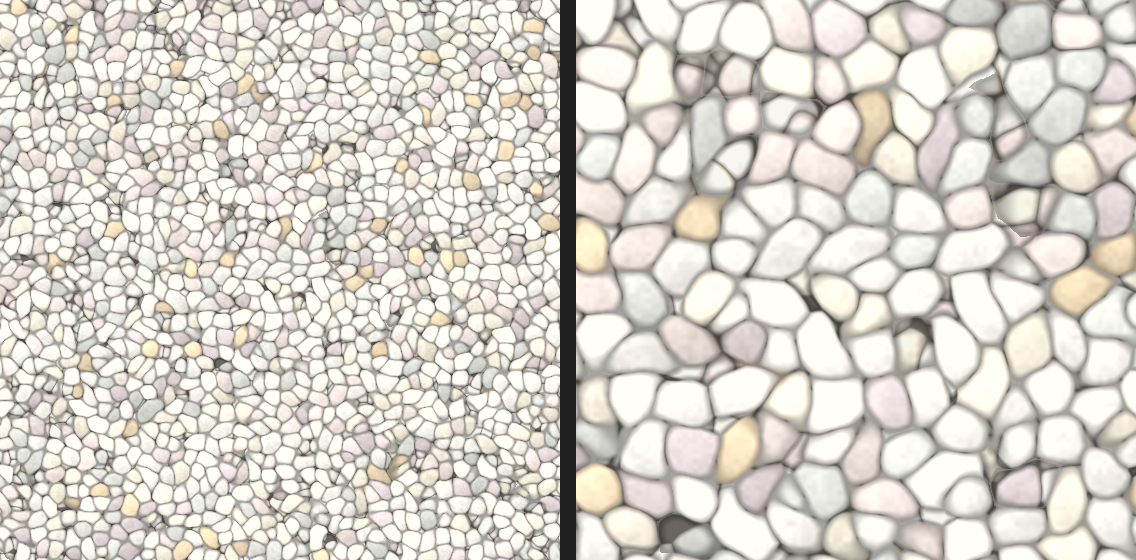
Left, the full canvas; right, a detail of the centre.
Give the GLSL for this texture, as a three.js fragment shader.

```glsl
// Bed of small pale pebbles, tightly packed in two layers with thin crevices.
varying vec2 vUv;

const float GRID = 36.0;          // pebbles across the canvas
const float JITTER = 0.8;         // scatter of the pebble centres
const float ROUNDING = 10.0;      // lower values give rounder corners
const float REACH = 0.72;         // largest pebble radius, in cells
const float WARP = 0.1;           // unevenness of the outlines
const float HOLES = 0.06;         // share of missing pebbles in the top layer
const float GRAIN = 0.13;         // strength of the stone texture
const float SHADOW = 0.62;        // brightness of the lower layer below an edge
const float RIM = 0.72;           // brightness at the rim of a pebble
const vec2 LIGHT = vec2(-0.45, 0.9);
const vec3 CREVICE = vec3(0.43, 0.41, 0.38);
const vec3 BRIGHTEST = vec3(1.0, 0.995, 0.97);
const vec3 WHITE = vec3(1.0, 0.985, 0.955);
const vec3 CREAM = vec3(0.98, 0.95, 0.88);
const vec3 PINK = vec3(0.95, 0.90, 0.87);
const vec3 GREY = vec3(0.87, 0.87, 0.85);
const vec3 MAUVE = vec3(0.88, 0.83, 0.83);
const vec3 OCHRE = vec3(0.93, 0.85, 0.72);

struct Layer {
  vec3 color;
  float edge;                     // distance inside the pebble rim, in cells
};

float hash(vec2 p) {
  return fract(sin(dot(p, vec2(127.1, 311.7))) * 43758.5453);
}

float noise(vec2 p) {
  vec2 i = floor(p);
  vec2 f = fract(p);
  f = f * f * (3.0 - 2.0 * f);
  return mix(mix(hash(i), hash(i + vec2(1.0, 0.0)), f.x),
             mix(hash(i + vec2(0.0, 1.0)), hash(i + 1.0), f.x), f.y);
}

vec3 stoneTint(float pick) {
  vec3 tint = WHITE;
  tint = mix(tint, CREAM, step(0.46, pick));
  tint = mix(tint, PINK, step(0.64, pick));
  tint = mix(tint, GREY, step(0.79, pick));
  tint = mix(tint, MAUVE, step(0.90, pick));
  return mix(tint, OCHRE, step(0.97, pick));
}

// Boxy oval distance, stretched and turned at random.
float pebbleDistance(vec2 q, vec2 id, float size) {
  float angle = 6.2832 * hash(id + 3.7);
  float stretch = sqrt(mix(1.05, 2.0, hash(id + 9.2)));
  float c = cos(angle);
  float s = sin(angle);
  q = abs(vec2(c * q.x + s * q.y, c * q.y - s * q.x));
  q *= vec2(1.0 / stretch, stretch) / size;
  return pow(pow(q.x, 2.3) + pow(q.y, 2.3) + 1e-6, 1.0 / 2.3);
}

// Nearest pebble wins; all others press on its rim and round its corners.
Layer pebbleLayer(vec2 p, float seed, float holes) {
  vec2 warped = p + WARP * (vec2(noise(p * 2.2), noise(p * 2.2 + 41.0)) - 0.5);
  vec2 cell = floor(warped);
  float nearest = 9.0;
  float pressure = 0.0;
  float size = 1.0;
  vec2 offset = vec2(0.0);
  vec2 winner = vec2(0.0);
  for (int j = -2; j <= 2; j++) {
    for (int i = -2; i <= 2; i++) {
      vec2 site = cell + vec2(float(i), float(j));
      vec2 id = site + seed;
      vec2 scatter = vec2(hash(id), hash(id + 57.3)) - 0.5;
      vec2 q = warped - site - 0.5 - JITTER * scatter;
      float pebbleSize = mix(0.86, 1.16, hash(id + 21.4));
      float d = pebbleDistance(q, id, pebbleSize);
      pressure += exp(-ROUNDING * max(d, nearest));
      if (d < nearest) {
        nearest = d;
        size = pebbleSize;
        offset = q;
        winner = id;
      }
    }
  }
  float rival = -log(max(pressure, 1e-12)) / ROUNDING;
  float gap = 0.5 * (rival - nearest);
  float edge = size * min(gap, REACH - nearest);
  if (hash(winner + 77.1) < holes) edge = -size * max(gap, 0.0);

  // Stone colour, mottling, directional light and a darkened rim.
  float grain = 0.5 * noise(p * 3.2 + winner) + 0.5 * noise(p * 9.0) - 0.5;
  float light = mix(0.93, 1.1, hash(winner + 33.8)) + GRAIN * grain;
  light += 0.13 * dot(offset / size, LIGHT);
  light *= mix(RIM, 1.03, smoothstep(0.0, 0.13, edge));
  vec3 color = min(stoneTint(hash(winner + 15.6)) * light, BRIGHTEST);
  return Layer(color, edge);
}

float cover(float edge) {
  return smoothstep(-0.03, 0.04, edge);
}

void main() {
  vec2 p = vUv * GRID;
  Layer lower = pebbleLayer(p * 1.12 + 0.4, 113.0, 0.0);
  Layer upper = pebbleLayer(p, 11.0, HOLES);
  vec3 color = mix(CREVICE, lower.color, cover(lower.edge));
  color *= mix(SHADOW, 0.97, smoothstep(0.0, 0.18, -upper.edge));
  color = mix(color, upper.color, cover(upper.edge));
  gl_FragColor = vec4(color, 1.0);
}
```
